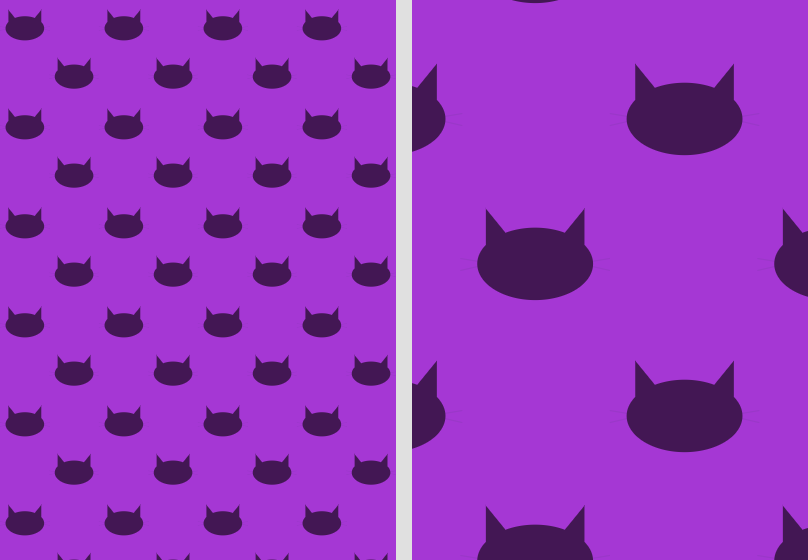
Left, the full canvas; right, a detail of the centre.
A WebGL 2 fragment shader for this pattern:

```glsl
#version 300 es
precision highp float;
// Staggered polka pattern of dark cat-head silhouettes on flat violet.
// Two square lattices, four cells across, each repeat a head built from an
// ellipse, two mirrored pointed ears and very faint whiskers.

uniform vec2 u_resolution;
out vec4 fragColor;

float ellipseDistance(vec2 p, vec2 radii) {
  float k1 = length(p / radii);
  float k2 = length(p / (radii * radii));
  return max(k1, 1e-3) * (k1 - 1.0) / max(k2, 1e-3);
}

float segmentDistance(vec2 p, vec2 a, vec2 b) {
  vec2 ab = b - a;
  return length(p - a - ab * clamp(dot(p - a, ab) / dot(ab, ab), 0.0, 1.0));
}

// Nearest lattice point becomes the local origin, y pointing up;
// x is folded because the head is symmetric.
vec2 headSpace(vec2 p, vec2 center) {
  vec2 q = fract(p - center + 0.5) - 0.5;
  return vec2(abs(q.x), -q.y);
}

float headDistance(vec2 q) {
  float skull = ellipseDistance(q, vec2(0.195, 0.122));
  // Ear: upright outer edge and slanted inner edge meeting at the tip
  vec2 fromTip = q - vec2(0.166, 0.186);
  float ear = max(max(fromTip.x, dot(fromTip, vec2(-0.775, 0.632))), -q.y);
  return min(skull, ear);
}

float whiskerDistance(vec2 q) {
  float upper = segmentDistance(q, vec2(0.19, 0.008), vec2(0.25, 0.018));
  float lower = segmentDistance(q, vec2(0.19, -0.008), vec2(0.25, -0.022));
  return min(upper, lower) - 0.002;
}

void main() {
  // Cell units, measured down from the top edge
  float cell = u_resolution.x / 4.0;
  vec2 p = vec2(gl_FragCoord.x, u_resolution.y - gl_FragCoord.y) / cell;
  float pixel = 1.0 / cell;

  // Odd and even rows
  vec2 even = headSpace(p, vec2(0.251, 0.286));
  vec2 odd = headSpace(p, vec2(0.748, 0.774));
  float head = min(headDistance(even), headDistance(odd));
  float whisker = min(whiskerDistance(even), whiskerDistance(odd));

  vec3 violet = vec3(0.647, 0.216, 0.831);
  vec3 darkPlum = vec3(0.261, 0.090, 0.328);
  vec3 whiskerTint = vec3(0.56, 0.22, 0.74);

  float whiskerCover = clamp(0.5 - whisker / pixel, 0.0, 1.0);
  float headCover = clamp(0.5 - head / pixel, 0.0, 1.0);
  vec3 color = mix(violet, whiskerTint, 0.5 * whiskerCover);
  color = mix(color, darkPlum, headCover);
  fragColor = vec4(color, 1.0);
}
```
